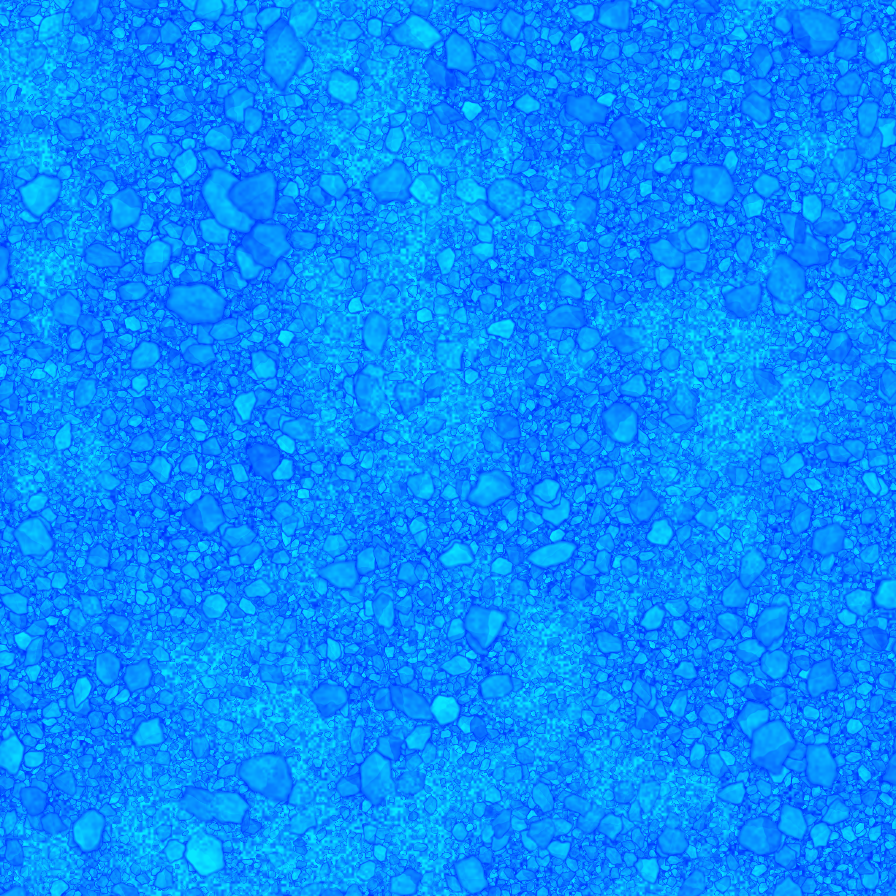
A WebGL 1 fragment shader for this texture map:

```glsl
precision highp float;

uniform vec2 u_resolution;

vec4 hash4(vec2 p) {
  vec4 q = fract(p.xyxy * vec4(0.1031, 0.1030, 0.0973, 0.1099));
  q += dot(q, q.wzxy + 33.33);
  return fract((q.xxyz + q.yzzw) * q.zywx);
}

float noise(vec2 p) {
  vec2 i = floor(p), f = fract(p);
  f = f * f * (3.0 - 2.0 * f);
  return mix(mix(hash4(i).x, hash4(i + vec2(1.0, 0.0)).x, f.x),
             mix(hash4(i + vec2(0.0, 1.0)).x, hash4(i + 1.0).x, f.x), f.y);
}

// Share of fine sand covering the ground, in broken patches.
float sandAmount(vec2 uv) {
  float n = 0.4 * noise(uv * 5.5 + 3.7) + 0.35 * noise(uv * 14.0 + 21.3)
          + 0.25 * noise(uv * 37.0 + 9.1);
  return smoothstep(0.42, 0.74, n);
}

float smoothMax(float a, float b, float k) {
  float h = max(k - abs(a - b), 0.0) / k;
  return max(a, b) + 0.25 * h * h * k;
}

// Rounded convex polygon with irregular sides.
float stoneDistance(vec2 p, float radius, vec4 rnd) {
  float d = length(p) - radius * 1.3;
  for (int k = 0; k < 6; k++) {
    float side = float(k) + 1.0;
    float angle = 1.0472 * (side + 0.7 * fract(rnd.w * side * 7.31));
    float reach = radius * (0.68 + 0.42 * fract(rnd.y * side * 13.7));
    d = smoothMax(d, dot(p, vec2(cos(angle), sin(angle))) - reach, radius * 0.14);
  }
  return d;
}

// Lays one size of stones over the tone below.
float addStones(float tone, vec2 uv, float count, float fill, float seed) {
  vec2 g = uv * count;
  float blur = 0.7 * count / u_resolution.y;
  for (int j = -1; j <= 1; j++) {
    for (int i = -1; i <= 1; i++) {
      vec2 id = floor(g) + vec2(float(i), float(j));
      vec4 a = hash4(id + seed);
      vec4 b = hash4(id + seed + 57.3);
      vec2 p = g - id - a.xy;
      float radius = mix(0.34, 0.56, b.z * b.z);
      if (length(p) > radius * 1.5) continue;
      float sand = sandAmount((id + a.xy) / count);
      if (a.z > fill * (1.0 - 0.6 * sand)) continue;

      float turn = b.x * 6.2832;
      p = mat2(cos(turn), sin(turn), -sin(turn), cos(turn)) * p;
      p.y *= 1.0 + 0.7 * b.y;
      vec2 q = p / radius;
      float rough = noise(q * 3.5 + id * 9.0) - 0.5;
      float d = stoneDistance(p, radius, b) + 0.12 * radius * rough;

      // Tilted top broken by two creases, falling off to a darker rim.
      float top = mix(0.49, 0.83, 0.65 * a.w + 0.35 * b.x) + 0.03 * sand;
      float crease = dot(q, vec2(0.8, 0.5)) - 0.8 * (b.z - 0.4) + 0.25 * rough;
      float chip = dot(q, vec2(-0.4, 0.9)) - 0.6 * b.w + 0.2 * rough;
      top -= 0.2 * b.w * smoothstep(-0.05, 0.05, crease);
      top -= 0.18 * (a.x - 0.3) * smoothstep(-0.04, 0.04, chip);
      top += 0.06 * q.y + 0.13 * rough;
      float face = mix(0.4, top, smoothstep(-0.03, 0.17, -d / radius));

      float shadow = 1.0 - smoothstep(0.0, 0.2, d / radius);
      tone = mix(tone, 0.2, 0.62 * shadow);
      tone = mix(tone, face, 1.0 - smoothstep(-blur, blur, d));
    }
  }
  return tone;
}

void main() {
  vec2 uv = gl_FragCoord.xy / u_resolution.y;
  float sand = sandAmount(uv);

  // Slightly ragged outlines.
  vec2 ragged = uv + 0.003 * (vec2(noise(uv * 90.0), noise(uv * 90.0 + 41.0)) - 0.5);

  // Gritty ground: darker between stones, bright in the sand.
  float grit = noise(uv * 330.0) - 0.5;
  float tone = mix(0.43, 0.68, sand) + 0.5 * grit;

  // Stones from fine to coarse.
  float count = 128.0;
  for (int layer = 0; layer < 6; layer++) {
    float coarse = float(layer) / 5.0;
    float fill = 0.92 - 0.78 * coarse * coarse;
    tone = addStones(tone, ragged, count, fill, 19.7 * float(layer));
    count /= 1.55;
  }

  // Dusting of sand and fine surface grain.
  float dust = sand * smoothstep(0.4, 0.7, noise(uv * 50.0 + 8.0));
  tone = mix(tone, 0.68 + 0.55 * grit, 0.55 * dust);
  tone += 0.1 * (noise(uv * 250.0 + 5.0) - 0.5);

  tone = clamp(tone + 0.01, 0.16, 0.9);
  gl_FragColor = vec4(0.035 * smoothstep(0.2, 0.5, tone), tone, 1.0, 1.0);
}
```
